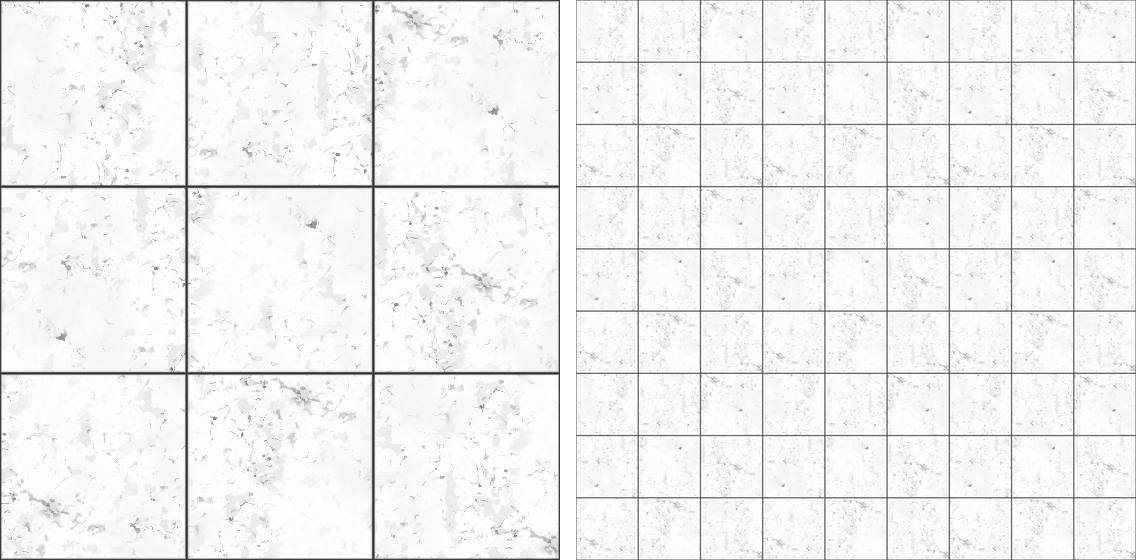
Left, the tile; right, the same tile 3 across and 3 down.
Write a Shadertoy shader that draws this texture.

```glsl
// White marble floor: a 3 x 3 grid of square tiles with thin dark grout.
// Every tile is cut from one wrapping slab at its own offset; the slab layers
// faint clouds, ragged blotches, broken cellular cracks, flecks and a veined knot.

const float TILES = 3.0;
const float SLAB_SIZE = 1.4;          // slab width, in tiles
const vec3 MARBLE = vec3(0.992);
const vec3 GROUT = vec3(0.19);

vec2 hash2(vec2 p) {
    vec3 q = fract((p.xyx + 11.3) * vec3(0.1031, 0.1030, 0.0973));
    q += dot(q, q.yzx + 33.33);
    return fract((q.xx + q.yz) * q.zy);
}

// Value noise that repeats after "period" cells
float valueNoise(vec2 p, float period) {
    vec2 i = floor(p), f = fract(p);
    f = f * f * (3.0 - 2.0 * f);
    float a = hash2(mod(i, period)).x;
    float b = hash2(mod(i + vec2(1, 0), period)).x;
    float c = hash2(mod(i + vec2(0, 1), period)).x;
    float d = hash2(mod(i + vec2(1, 1), period)).x;
    return mix(mix(a, b, f.x), mix(c, d, f.x), f.y);
}

// Layered noise over the unit slab, mean near 0.5
float fbm(vec2 p, float freq) {
    float sum = 0.0, amp = 0.5;
    for (int i = 0; i < 5; i++) {
        sum += amp * valueNoise(p * freq, freq);
        freq *= 2.0;
        amp *= 0.5;
    }
    return sum / 0.97;
}

vec2 fbm2(vec2 p, float freq) {
    return vec2(fbm(p, freq), fbm(p + vec2(0.37, 0.61), freq)) - 0.5;
}

// Wrapping cellular noise: gap between the two nearest points, 0 on borders
float cellGap(vec2 p, float freq) {
    p *= freq;
    vec2 cell = floor(p);
    float near = 9.0, second = 9.0;
    for (int y = -1; y <= 1; y++)
    for (int x = -1; x <= 1; x++) {
        vec2 c = cell + vec2(x, y);
        float d = length(c + hash2(mod(c, freq)) - p);
        second = min(second, max(near, d));
        near = min(near, d);
    }
    return second - near;
}

// Thin line along the cell borders
float cracks(vec2 p, float freq, float width) {
    return 1.0 - smoothstep(0.0, width, cellGap(p, freq));
}

// Mottled knot at the slab centre with three ragged veins running out of it
float knotAndVeins(vec2 p, vec2 warp, float grain, float grit) {
    vec2 d = fract(p) - 0.5;
    float knot = exp(-dot(d, d) / 0.0012);
    knot *= 0.12 + 0.4 * smoothstep(0.46, 0.64, grit);
    vec2 w = d + warp;
    float veins = 0.0;
    for (int i = 0; i < 3; i++) {
        float angle = 2.8 + 1.6 * float(i);
        vec2 dir = vec2(cos(angle), sin(angle));
        float along = dot(w, dir);
        float across = abs(w.x * dir.y - w.y * dir.x);
        float line = 1.0 - smoothstep(0.003, 0.012, across);
        float reach = smoothstep(0.0, 0.03, along) * (1.0 - smoothstep(0.12, 0.34, along));
        veins = max(veins, line * reach);
    }
    return knot + 0.2 * veins * smoothstep(0.42, 0.58, grain);
}

// Amount of darkening at a point of the slab
float marbleStain(vec2 p) {
    vec2 warp = fbm2(p, 6.0);
    vec2 fineWarp = fbm2(p, 36.0);
    float grain = fbm(p + 0.23, 26.0);
    float grit = fbm(p + 0.83, 64.0);
    float busy = smoothstep(0.36, 0.60, fbm(p + 0.71, 5.0));
    float broken = fbm(p + 0.47, 11.0);

    float clouds = 0.022 * smoothstep(0.45, 0.75, fbm(p, 5.0)) + 0.012 * smoothstep(0.5, 0.8, grit);
    float patches = fbm(p + 0.13 + 0.025 * fineWarp, 17.0);
    float blotches = 0.065 * smoothstep(0.64, 0.69, patches) * mix(0.4, 1.0, busy);

    vec2 bent = p + 0.13 * warp + 0.03 * fineWarp;
    float longCracks = 0.13 * cracks(bent, 5.0, 0.05)
                     * smoothstep(0.47, 0.62, broken) * smoothstep(0.36, 0.56, grit);
    float shortCracks = 0.34 * cracks(bent + 0.37, 17.0, 0.09)
                      * smoothstep(0.50, 0.66, grain) * smoothstep(0.40, 0.60, grit) * busy;

    // Ragged specks where two layers of noise peak together
    float speck = fbm(p + 0.59 + 0.015 * fineWarp, 42.0);
    float flecks = smoothstep(0.67, 0.76, speck) * smoothstep(0.48, 0.60, broken);
    flecks *= mix(0.12, 0.45, smoothstep(0.42, 0.62, grain)) * mix(0.3, 1.0, busy);

    return clouds + blotches + longCracks + max(shortCracks, flecks)
         + knotAndVeins(p, 0.13 * warp + 0.05 * fineWarp, grain, grit);
}

void mainImage(out vec4 fragColor, in vec2 fragCoord) {
    vec2 grid = fragCoord / iResolution.xy * TILES;
    vec2 id = mod(floor(grid), TILES), local = fract(grid);

    // Evenly spread cuts, so that no two tiles look alike
    vec2 cut = fract((id.x + TILES * id.y) * vec2(0.755, 0.57) + 0.3);
    vec3 color = MARBLE - marbleStain(local / SLAB_SIZE + cut);

    // Grout with a soft shoulder, measured in canvas units
    vec2 toEdge = min(local, 1.0 - local) / TILES;
    float edge = min(toEdge.x, toEdge.y);
    float pixel = 1.0 / iResolution.y;
    color -= 0.03 * (1.0 - smoothstep(0.003, 0.007, edge));
    color = mix(GROUT, color, smoothstep(0.0003, max(0.0042, 1.5 * pixel), edge));
    fragColor = vec4(clamp(color, 0.0, 1.0), 1.0);
}
```
